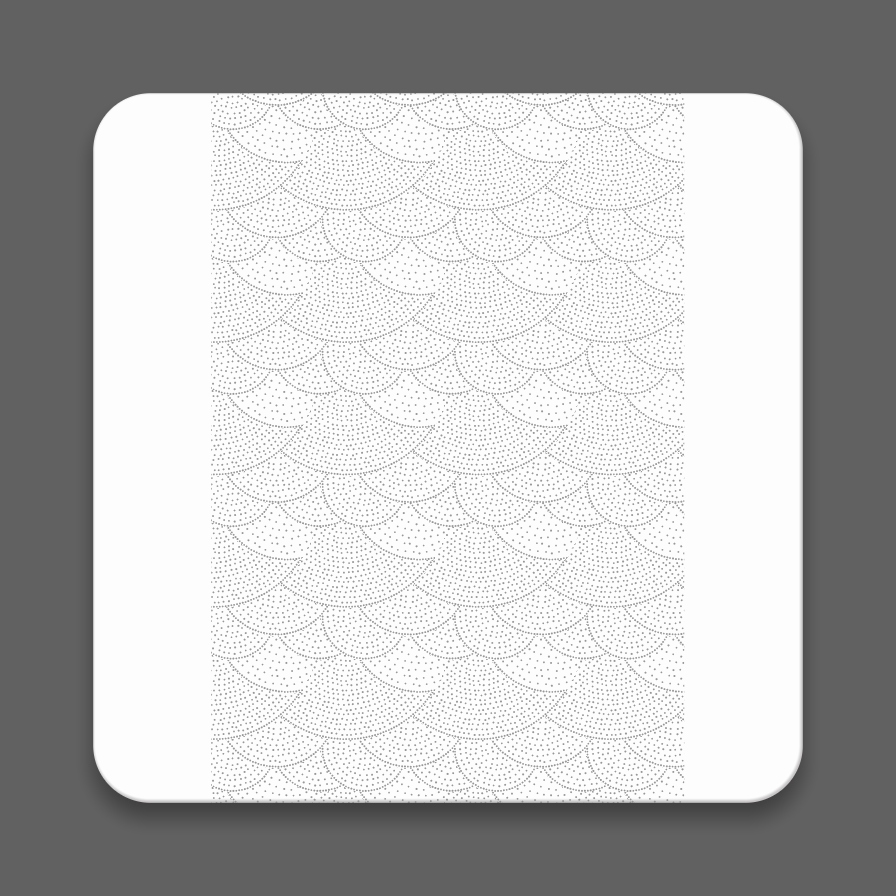
Give the GLSL for this pattern, as a WebGL 2 fragment shader.

```glsl
#version 300 es
precision highp float;
// Strip of dotted, overlapping scales on a rounded white card over grey.

uniform vec2 u_resolution;
out vec4 outColor;

const vec3 BACKDROP = vec3(0.38);
const vec3 SHADOW = vec3(0.25);
const vec3 PAPER = vec3(0.992);
const vec3 CARD_RIM = vec3(0.78, 0.77, 0.77);
const vec3 INK = vec3(0.60, 0.595, 0.595);

const float CARD_HALF = 0.396;
const float CARD_RADIUS = 0.064;
const vec2 SHADOW_OFFSET = vec2(0.0, -0.017);
const float SHADOW_BLUR = 0.022;
const float RIM_WIDTH = 0.004;
const vec2 STRIP = vec2(0.2357, 0.7637);   // left and right limits

// Pattern lengths below are in units of one repeat.
const float PERIOD = 0.1477;
const vec2 ANCHOR = vec2(0.3333, 0.3333);  // measured from the upper left
const float DOT_RADIUS = 0.0068;
const float EDGE_INSET = 0.010;
const float EDGE_STEP = 0.022;
const float JITTER = 0.16;
const float TAU = 6.2831853;

// Centre, radius and dot spacing of each scale, uppermost layer first.
const int LAYERS = 6;
const int CLIPPED = 4;                     // small wing inside the big scale
const int BIG = 5;
const vec4 SCALES[LAYERS] = vec4[LAYERS](
    vec4(0.362, -0.441, 0.780, 0.037),
    vec4(0.835, 0.088, 0.459, 0.041),
    vec4(0.500, 0.400, 0.330, 0.040),
    vec4(1.159, 0.353, 0.376, 0.043),
    vec4(0.912, 0.441, 0.540, 0.053),
    vec4(0.362, 0.559, 0.780, 0.037));

float hash(vec2 p) {
    vec3 v = fract(vec3(p.xyx) * vec3(0.1031, 0.1030, 0.0973));
    v += dot(v, v.yzx + 33.33);
    return fract((v.x + v.y) * v.z);
}

float roundedBox(vec2 p, float halfSize, float radius) {
    vec2 d = abs(p) - halfSize + radius;
    return length(max(d, 0.0)) + min(max(d.x, d.y), 0.0) - radius;
}

// Concentric rings of dots, with a close-set ring along the rim.
float ringDots(vec2 p, float radius, float spacing, float seed, float pixel) {
    float dist = length(p);
    float ring = max(floor((radius - dist - EDGE_INSET) / spacing + 0.5), 0.0);
    float ringRadius = radius - EDGE_INSET - ring * spacing;
    if (ringRadius < spacing) return 0.0;

    bool rim = ring < 0.5;
    float count = floor(TAU * ringRadius / (rim ? EDGE_STEP : spacing));
    float turn = (atan(p.x, p.y) / TAU + 0.5) * count + hash(vec2(ring, seed));
    float dotId = mod(floor(turn), count);
    vec2 key = vec2(dotId + 7.0 * seed, ring + 31.0 * seed);
    vec2 shift = (vec2(hash(key), hash(key + 57.0)) - 0.5) * 2.0 * JITTER;
    if (rim) shift *= 0.2;

    vec2 offset = vec2((fract(turn) - 0.5 - shift.x) * TAU * ringRadius / count,
                       dist - ringRadius - shift.y * spacing);
    float size = DOT_RADIUS * mix(0.88, 1.12, hash(key + 19.0));
    return clamp((size - length(offset)) / pixel + 0.5, 0.0, 1.0);
}

// The first scale that covers the point hides all those below it.
float scalePattern(vec2 q, float pixel) {
    vec2 cell = fract(q);
    for (int layer = 0; layer < LAYERS; layer++) {
        vec4 scale = SCALES[layer];
        for (int column = -1; column <= 1; column++) {
            vec2 shift = vec2(float(column), 0.0);
            vec2 p = cell - scale.xy - shift;
            bool inside = length(p) < scale.z;
            if (layer == CLIPPED) {
                vec4 big = SCALES[BIG];
                inside = inside && length(cell - big.xy - shift) < big.z;
            }
            if (inside) {
                float seed = layer == 0 ? float(BIG) : float(layer);
                return ringDots(p, scale.z, scale.w, seed, pixel);
            }
        }
    }
    return 0.0;
}

void main() {
    vec2 uv = gl_FragCoord.xy / u_resolution;
    float pixel = 1.0 / min(u_resolution.x, u_resolution.y);

    // Backdrop and soft shadow
    float shade = roundedBox(uv - 0.5 - SHADOW_OFFSET, CARD_HALF, CARD_RADIUS);
    vec3 color = mix(SHADOW, BACKDROP, smoothstep(-SHADOW_BLUR, SHADOW_BLUR, shade));

    // Card with a faint darker rim at the lower right
    float card = roundedBox(uv - 0.5, CARD_HALF, CARD_RADIUS);
    float inner = roundedBox(uv - 0.5 - vec2(-0.001, 0.0015), CARD_HALF, CARD_RADIUS);
    vec3 face = mix(PAPER, CARD_RIM, smoothstep(-RIM_WIDTH, 0.001, inner));

    // Dotted strip
    vec2 q = (vec2(uv.x, 1.0 - uv.y) - ANCHOR) / PERIOD;
    float side = min(uv.x - STRIP.x, STRIP.y - uv.x);
    float mask = clamp(side / pixel + 0.5, 0.0, 1.0);
    face = mix(face, INK, mask * scalePattern(q, pixel / PERIOD));

    color = mix(color, face, clamp(0.5 - card / pixel, 0.0, 1.0));
    outColor = vec4(color, 1.0);
}
```
